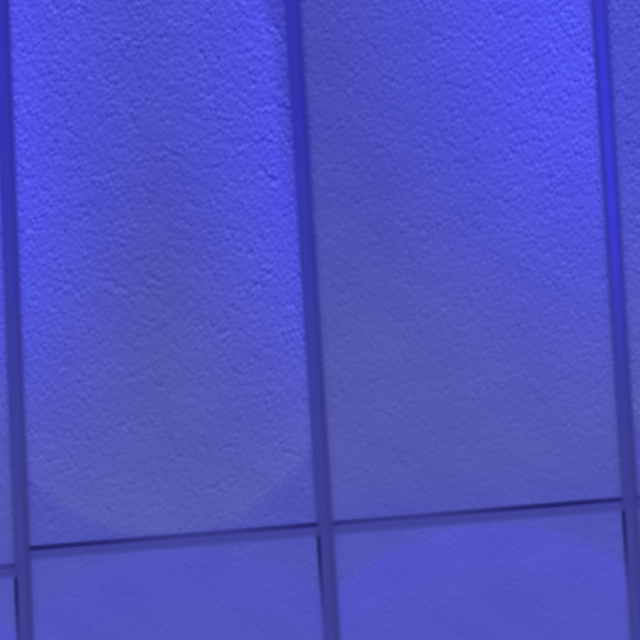
This texture is drawn by a Shadertoy shader. Its source:

```glsl
#define PITCH 0.479        // spacing of the upright seams
#define SEAM_START 0.040   // foot of the first seam
#define SEAM_HALF 0.0125
#define RAIL_HEIGHT 0.136
#define RAIL_SLOPE 0.083
#define RAIL_HALF 0.011
#define GRAIN_SCALE 120.0
#define GRAIN_DEPTH 0.10
#define DULL vec3(0.33, 0.35, 0.69)
#define BRIGHT vec3(0.32, 0.33, 0.93)
#define SEAM_LOW vec3(0.24, 0.25, 0.58)
#define SEAM_HIGH vec3(0.20, 0.20, 0.70)

vec2 hash22(vec2 p) {
    vec3 q = fract(vec3(p.xyx) * vec3(0.1031, 0.1030, 0.0973));
    q += dot(q, q.yzx + 33.33);
    return fract((q.xx + q.yz) * q.zy);
}

// Distance to the nearest scattered cell centre
float cellular(vec2 p) {
    vec2 cell = floor(p);
    float nearest = 2.0;
    for (int j = -1; j <= 1; j++)
    for (int i = -1; i <= 1; i++) {
        vec2 c = cell + vec2(i, j);
        nearest = min(nearest, length(c + hash22(c + 40.0) - p));
    }
    return nearest;
}

// Slanted relief of the leathery surface, patchy in strength
float grain(vec2 p) {
    vec2 q = mat2(0.85, -0.4, 0.4, 0.95) * p * GRAIN_SCALE;
    vec2 lightStep = vec2(0.18, 0.3);
    float patches = 0.35 + 1.1 * cellular(q * 0.27 + 5.0);
    float fine = cellular(q + lightStep) - cellular(q - lightStep);
    q = q * 0.6 + 17.0;
    float coarse = cellular(q + lightStep) - cellular(q - lightStep);
    return patches * (fine * (0.45 + 1.1 * abs(fine)) + 0.45 * coarse);
}

// Soft-edged band around zero
float band(float d, float halfWidth, float soft) {
    return 1.0 - smoothstep(halfWidth - soft, halfWidth + soft, abs(d));
}

void mainImage(out vec4 fragColor, in vec2 fragCoord) {
    vec2 uv = fragCoord / iResolution.xy;
    float soft = max(0.004, 1.0 / iResolution.y);

    // Leaning columns and the sloping rail
    float lean = mix(0.038, 0.062, smoothstep(0.0, 0.4, uv.x));
    float s = (uv.x - SEAM_START + lean * uv.y) / PITCH;
    float column = floor(s);
    float f = s - column;
    float across = 2.0 * f - 1.0;
    float seamDist = (s - round(s)) * PITCH;
    float h = uv.y - RAIL_HEIGHT - RAIL_SLOPE * uv.x + (s < 0.0 ? 0.025 : 0.0);
    float upper = smoothstep(-soft, soft, h);
    float twoSided = 1.0 - mod(column, 2.0);

    // Light on the tall panels: both flanks, or a sweep from the upper right
    float flanks = pow(abs(across), 1.2) * smoothstep(-0.05, 0.55, h);
    flanks += 0.4 * smoothstep(0.35, 0.85, h) * (1.0 - abs(across));
    float sweep = smoothstep(0.08, 0.95, f + 0.4 * (h - 0.52)) * smoothstep(-0.05, 0.7, h);
    float glow = mix(sweep, flanks, twoSided);
    glow *= column > 1.0 ? 0.5 : 1.0;
    glow = clamp(glow, 0.0, 1.0);
    vec3 shade = mix(DULL, vec3(0.29, 0.305, 0.72), smoothstep(0.2, 0.65, h));
    vec3 tall = mix(shade, BRIGHT, glow);

    // Curved edge of the light pool above the rail
    float bowl = h - 0.002 - 0.13 * pow(abs(across), 2.2);
    float outside = 1.0 - smoothstep(-0.016, 0.016, bowl);
    float rim = smoothstep(-0.01, 0.015, bowl) * (1.0 - smoothstep(0.0, 0.16, bowl));
    tall += twoSided * 0.016 * rim * vec3(0.9, 1.1, 0.7);
    tall = mix(tall, vec3(0.305, 0.32, 0.725), 0.75 * outside * twoSided);
    tall = mix(tall, vec3(0.30, 0.32, 0.74), 0.5 * (1.0 - twoSided) * smoothstep(0.1, 0.0, h));
    float corner = smoothstep(0.91, 0.96, f + 0.5 * max(h - 0.77, 0.0));
    tall *= 1.0 - 0.14 * corner * twoSided * smoothstep(0.3, 0.8, h);

    // Faint arched light pool on the low panels
    float arch = -h - 0.018 - 0.09 * across * across;
    float pool = smoothstep(-0.014, 0.016, arch) * (1.0 - 0.6 * smoothstep(0.0, 0.14, arch));
    vec3 low = mix(vec3(0.32, 0.335, 0.725), vec3(0.32, 0.335, 0.79),
                   pool * mix(1.0, 0.6, twoSided));
    vec3 color = mix(low, tall, upper);

    // Grain, stronger where the light rakes, with faint mottling
    float rake = clamp(0.45 * uv.y + 0.6 * glow * upper + 0.15 * twoSided * upper, 0.0, 1.0);
    color += grain(uv) * mix(0.15, 1.0, rake) * GRAIN_DEPTH * vec3(0.9, 0.9, 1.0);
    color += 0.006 * sin(uv.x * 31.0 + 2.0 * sin(uv.y * 23.0)) * sin(uv.y * 37.0 + uv.x * 11.0);

    // Rail: dark uneven lip over a paler ledge
    color = mix(color, vec3(0.25, 0.26, 0.60), 0.85 * band(h + 0.004, RAIL_HALF, 0.005));
    float lipFade = 0.65 + 0.3 * sin(f * 6.3 + 1.0 + column * 2.0);
    color = mix(color, vec3(0.13, 0.13, 0.42), lipFade * band(h - 0.003, 0.0035, 0.003));

    // Upright seams with shaded flanks and a lit stretch on the far one
    color *= 1.0 - 0.06 * band(seamDist, SEAM_HALF + 0.006, 0.008);
    vec3 seam = mix(SEAM_LOW, SEAM_HIGH, smoothstep(0.15, 0.9, uv.y));
    float lit = smoothstep(1.6, 1.9, s) * band(uv.y - 0.78, 0.25, 0.18);
    seam = mix(seam, vec3(0.23, 0.23, 0.86), lit * band(seamDist - 0.002, 0.007, 0.005));
    seam *= 1.0 - 0.08 * smoothstep(0.002, 0.011, abs(seamDist + 0.003));
    color = mix(color, seam, 0.95 * band(seamDist, SEAM_HALF, 0.005));

    // Thin gap beside each seam below the rail
    float gap = band(seamDist + SEAM_HALF - 0.001, 0.003, 0.003) * smoothstep(0.01, 0.02, -h);
    gap *= 1.0 - smoothstep(0.03, 0.15, -h);
    color = mix(color, vec3(0.12, 0.12, 0.36), 0.75 * gap);

    fragColor = vec4(clamp(color, 0.0, 1.0), 1.0);
}
```
